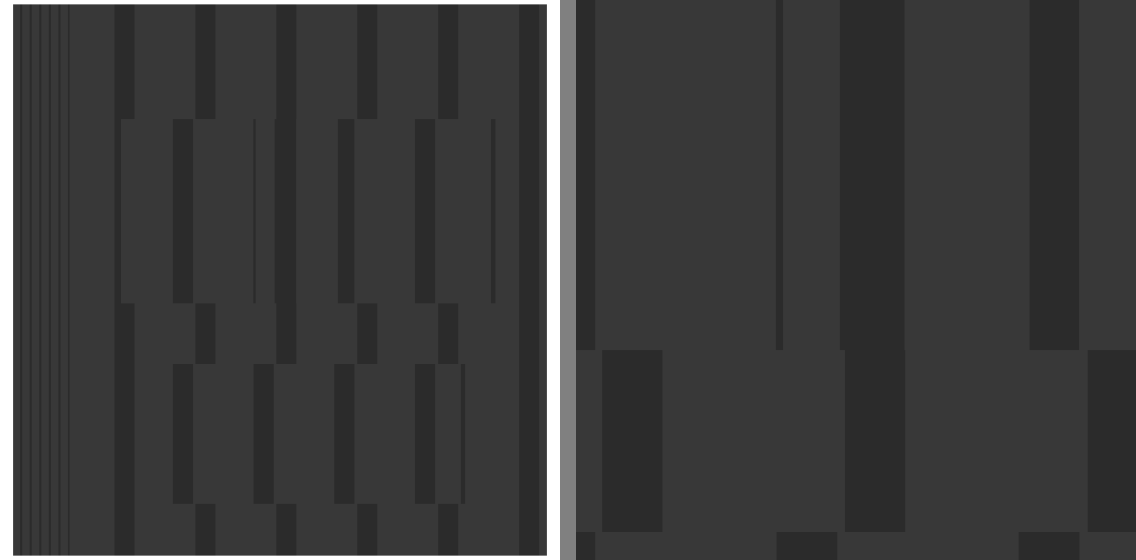
Left: the whole. Right: its middle third, enlarged.
Give the GLSL for this pattern, as a three.js fragment shader.

```glsl
// Charcoal panel of upright dark slats, staggered in five rows, with pinstripes at the left.
varying vec2 vUv;

// Antialiased coverage of the interval from a to b
float band(float x, float a, float b, float blur) {
  return clamp((x - a) / blur + 0.5, 0.0, 1.0) - clamp((x - b) / blur + 0.5, 0.0, 1.0);
}

// A limited run of equal bars
float bars(float x, float start, float pitch, float width, float count, float blur) {
  float index = clamp(floor((x - start) / pitch + 0.25), 0.0, count - 1.0);
  return band(x - start - index * pitch, 0.0, width, blur);
}

void main() {
  float x = vUv.x;
  float y = vUv.y;
  vec2 blur = max(fwidth(vUv), vec2(0.00001));

  // Regular slats of the top, middle and bottom rows
  float regular = bars(x, 0.2044, 0.1445, 0.0359, 6.0, blur.x);

  // Slats that run through more than one row
  float first = band(x, 0.2044, 0.2403, blur.x);
  float last = band(x, 0.9269, 0.9628, blur.x);

  // Shifted slats of the lower row, with a sliver at the right
  float lower = first + last
    + bars(x, 0.3086, 0.1441, 0.0362, 4.0, blur.x)
    + band(x, 0.8229, 0.8307, blur.x);

  // Shifted slats of the upper row, some cut narrow by overlap
  float upper = last
    + bars(x, 0.3086, 0.4323, 0.0362, 2.0, blur.x)
    + band(x, 0.2044, 0.2161, blur.x)
    + band(x, 0.4523, 0.4566, blur.x)
    + band(x, 0.4904, 0.5289, blur.x)
    + band(x, 0.6033, 0.6328, blur.x)
    + band(x, 0.8767, 0.8848, blur.x);

  // Choose the slats by row
  float slats = mix(regular, lower, band(y, 0.1003, 0.3500, blur.y));
  slats = mix(slats, upper, band(y, 0.4583, 0.7874, blur.y));

  // Left pinstripes, the last one trimmed
  float pinstripes = bars(x, 0.0358, 0.0171, 0.0039, 6.0, blur.x)
    * band(x, 0.0, 0.1243, blur.x);

  // Panel on a white margin
  float panel = band(x, 0.0234, 0.9766, blur.x) * band(y, 0.0078, 0.9922, blur.y);
  vec3 color = mix(vec3(0.22), vec3(0.17), clamp(slats + pinstripes, 0.0, 1.0));
  gl_FragColor = vec4(mix(vec3(1.0), color, panel), 1.0);
}
```
